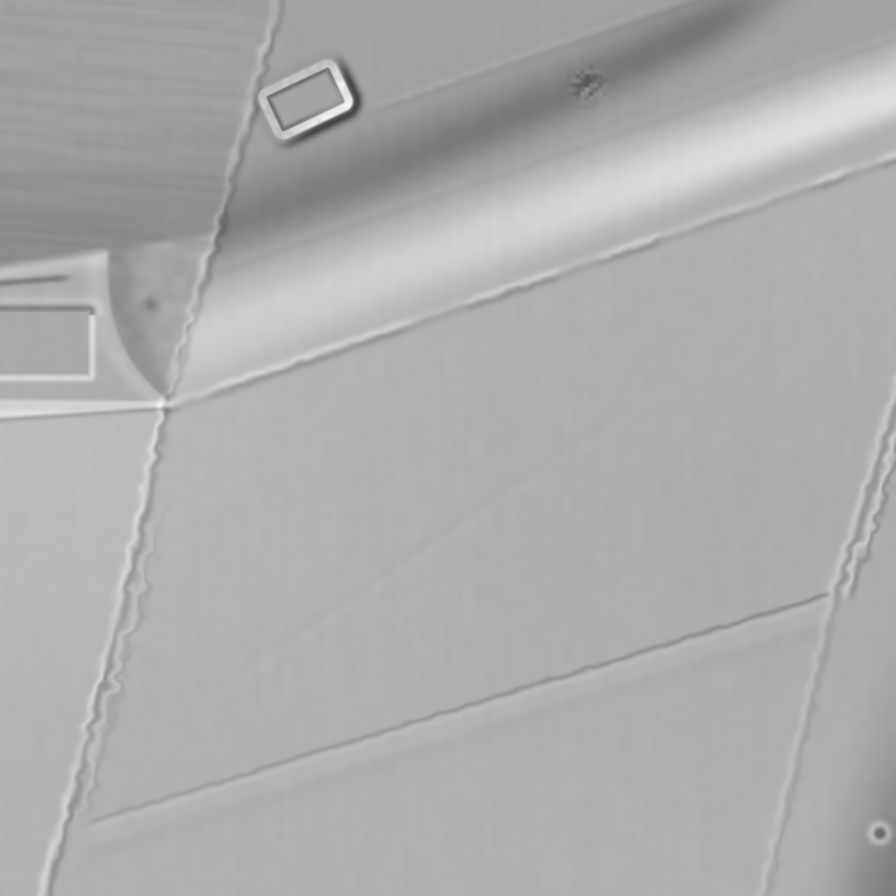
This texture map is drawn by a three.js fragment shader. Its source:

```glsl
// Grey shaded relief of farmland: a lit scarp crossing the top, field walls,
// a ditch and two banked ponds. Smooth slope tones come first, then each line
// is a lit and shaded pair of flanks around a distance, and grain ends it.
varying vec2 vUv;

float hash(vec2 p) {
  vec3 q = fract(vec3(p.xyx) * 0.1031);
  q += dot(q, q.yzx + 33.33);
  return fract((q.x + q.y) * q.z);
}

float noise(vec2 p) {
  vec2 i = floor(p), f = fract(p);
  f = f * f * (3.0 - 2.0 * f);
  return mix(mix(hash(i), hash(i + vec2(1, 0)), f.x),
             mix(hash(i + vec2(0, 1)), hash(i + vec2(1, 1)), f.x), f.y);
}

float bump(float d, float w) { return exp(-d * d / (w * w)); }

// Lit flank on the positive side, shaded flank on the negative side
float flanks(float d, float w) {
  float t = d / w;
  return t * exp(0.5 - 0.5 * t * t);
}

float below(float edge, float soft, float v) {
  return 1.0 - smoothstep(edge - soft, edge + soft, v);
}

float box(vec2 p, vec2 halfSize) {
  vec2 q = abs(p) - halfSize;
  return length(max(q, 0.0)) + min(max(q.x, q.y), 0.0);
}

// Scarp above its foot line, with a lit face and a shaded crest
float scarp(vec2 p, float d) {
  float field = 0.69 + 0.03 * below(0.3, 0.3, p.x) * smoothstep(0.1, 0.6, p.y);
  field -= 0.015 * bump(p.y - 0.4, 0.25) * smoothstep(0.3, 0.9, p.x);
  float tone = mix(field, 0.635, smoothstep(0.07, 0.16, d));
  float face = smoothstep(mix(-0.03, 0.03, p.x), 0.065, d) * (1.0 - smoothstep(0.07, 0.145, d));
  tone += face * mix(0.09, 0.18, smoothstep(0.2, 0.95, p.x));
  float crest = d - 0.18 - 0.16 * (p.x - 0.3) * (p.x - 0.3);
  float shade = bump(crest, crest > 0.0 ? mix(0.055, 0.03, p.x) : 0.03);
  tone -= shade * mix(0.12, 0.19, p.x) * (1.0 - smoothstep(0.78, 0.93, p.x));
  tone += 0.025 * flanks(d - 0.254, 0.004) * smoothstep(0.38, 0.45, p.x);
  return tone + 0.012 * flanks(d - 0.135, 0.004);
}

// Land west of the long wall: upper field, hollow, pad and lower field
float westLand(vec2 p) {
  float upper = 0.625 - 0.08 * bump(p.y - 0.73, 0.09);
  float lower = mix(0.695, 0.735, smoothstep(0.1, 0.5, p.y));
  float padEdge = 0.12 + 0.07 * pow(clamp((0.72 - p.y) / 0.17, 0.0, 1.0), 3.0);
  float side = p.x - padEdge;
  float hollow = 0.65 - 0.09 * bump(side - 0.012, 0.02) + 0.06 * (noise(p * 70.0) - 0.5);
  hollow -= 0.13 * bump(length(p - vec2(0.168, 0.66)), 0.008);
  float pad = 0.68 + 0.05 * bump(side + 0.012, 0.012);
  float rim = p.y - 0.702 - 0.15 * p.x;
  pad += 0.07 * bump(rim + 0.008, 0.01);
  pad -= 0.2 * bump(p.y - 0.684 - 0.08 * p.x, 0.004) * below(0.075, 0.012, p.x);
  float middle = mix(pad, hollow, smoothstep(-0.003, 0.004, side));
  float tone = mix(middle, upper, smoothstep(-0.006, 0.008, rim));
  return mix(lower, tone, smoothstep(0.538, 0.546, p.y));
}

// Flat square pond on the pad, lit on its south and east banks
float padPond(vec2 p, float tone) {
  vec2 q = p - vec2(0.02, 0.617);
  float d = box(q, vec2(0.079, 0.035));
  float north = smoothstep(0.029, 0.034, q.y);
  tone += bump(d - 0.004, 0.004) * mix(0.16, -0.17, north);
  tone += 0.06 * bump(d - 0.012, 0.006) * north;
  return mix(tone, 0.665, below(-0.001, 0.0015, d));
}

// Tilted pond with a rounded bank and a cast shade
float hillPond(vec2 p, float tone) {
  vec2 q = p - vec2(0.341, 0.889);
  q = vec2(0.904 * q.x + 0.427 * q.y, 0.904 * q.y - 0.427 * q.x);
  float d = box(q, vec2(0.036, 0.019)) - 0.012;
  float lee = smoothstep(-0.005, 0.035, 0.6 * q.x - q.y);
  tone -= bump(d - 0.005, 0.006) * mix(0.03, 0.35, lee);
  float bank = mix(0.76, 0.92, lee) + 0.08 * (noise(p * 160.0) - 0.5);
  tone = mix(tone, bank, below(0.0, 0.002, d));
  float water = 0.64 - mix(0.2, 0.06, lee) * bump(d + 0.011, 0.003);
  return mix(tone, water, below(-0.009, 0.0015, d));
}

void main() {
  vec2 p = vUv;
  float rough = noise(p * 90.0) - 0.5;
  float foot = p.y - 0.548 - 0.343 * (p.x - 0.195);
  float wall = p.x - 0.05 - 0.262 * p.y + 0.008 * bump(p.y - 0.55, 0.14);
  float east = smoothstep(-0.004, 0.004, wall);
  float tone = mix(westLand(p), scarp(p, foot), east);

  // Bright track leading west from the wall corner
  float track = abs(p.y - 0.544 - 0.026 * p.x);
  float trackEnd = below(0.19, 0.006, p.x);
  tone += 0.14 * below(mix(0.010, 0.003, p.x / 0.19), 0.003, track) * trackEnd;
  tone -= 0.09 * bump(p.y - 0.531 - 0.07 * p.x, 0.003) * trackEnd;

  // Broken wall at the scarp foot and the long west wall
  float dash = smoothstep(0.25, 0.65, noise(vec2(p.x * 28.0, 4.0)));
  tone += (0.04 + 0.06 * dash) * flanks(foot + 0.003 * rough, 0.0042) * east;
  float low = below(0.4, 0.08, p.y);
  tone -= 0.075 * flanks(wall + 0.007 * rough, 0.004) * (0.6 + noise(vec2(p.y * 40.0, 2.0)));
  tone -= 0.045 * flanks(wall - 0.018 + 0.014 * rough, 0.004) * low * smoothstep(0.07, 0.13, p.y);

  // Ditch across the lower field, deeper toward the east
  float ditch = p.y - 0.082 - 0.308 * (p.x - 0.098) + 0.003 * rough;
  float span = smoothstep(0.09, 0.11, p.x) * below(0.925, 0.006, p.x);
  tone -= span * mix(0.045, 0.13, p.x) * bump(ditch, 0.003);
  tone += span * (0.035 * bump(ditch + 0.007, 0.004) + 0.012 * flanks(ditch + 0.028, 0.009));

  // East wall, doubled above the ditch, and the dark slope past it
  float bend = max(p.y - 0.336, 0.0);
  float eastWall = p.x - 0.853 - 0.232 * min(p.y, 0.336) - 0.31 * bend + 0.005 * rough;
  float above = smoothstep(0.325, 0.345, p.y);
  tone -= mix(0.045, 0.09, above) * flanks(eastWall, 0.004);
  tone -= 0.1 * above * flanks(eastWall - 0.017 + 0.007 * rough, 0.004);
  tone -= 0.2 * smoothstep(0.9, 1.02, p.x - 0.25 * (p.y - 0.05)) * below(0.2, 0.2, p.y);
  tone += 0.15 * flanks(length(p - vec2(0.982, 0.07)) - 0.006, 0.004);

  // Ponds, shrub and faint plough lines
  tone = hillPond(p, padPond(p, tone));
  tone += 0.3 * (noise(p * 200.0) - 0.6) * bump(length(p - vec2(0.655, 0.905)), 0.018);
  tone -= 0.009 * flanks(p.y - 0.258 - 0.685 * (p.x - 0.286), 0.006) * bump(p.x - 0.45, 0.2);
  float northWest = (1.0 - east) * smoothstep(0.7, 0.74, p.y);
  tone += 0.035 * northWest * (noise(vec2(p.x * 9.0, p.y * 150.0 + p.x * 12.0)) - 0.5);
  tone += 0.009 * (noise(vec2(p.x * 150.0, p.y * 12.0)) - 0.5) + 0.012 * rough;

  gl_FragColor = vec4(vec3(tone), 1.0);
}
```
